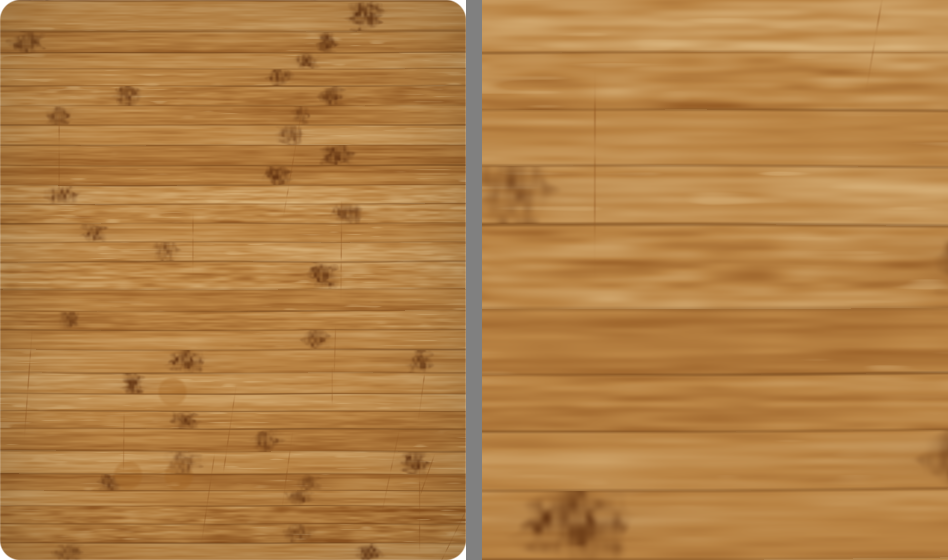
Left: the whole. Right: its middle third, enlarged.
Give the GLSL for this texture, as a WebGL 2 fragment shader.

```glsl
#version 300 es
precision highp float;
// Bamboo board: glued horizontal strips with streaky grain, dark nodes and fine scratches.
uniform vec2 u_resolution;
out vec4 fragColor;

const float STRIPS = 28.0;
const vec3 DARK = vec3(0.55, 0.325, 0.12);
const vec3 HONEY = vec3(0.708, 0.502, 0.258);
const vec3 PALE = vec3(0.83, 0.69, 0.48);
const vec3 NODE = vec3(0.37, 0.19, 0.06);
const vec3 STAIN = vec3(0.62, 0.37, 0.11);

float hash(vec2 p) {
    return fract(sin(dot(p, vec2(127.1, 311.7))) * 43758.5453);
}

float noise(vec2 p) {
    vec2 i = floor(p), f = fract(p);
    f = f * f * (3.0 - 2.0 * f);
    return mix(mix(hash(i), hash(i + vec2(1, 0)), f.x),
               mix(hash(i + vec2(0, 1)), hash(i + vec2(1, 1)), f.x), f.y);
}

// Signed noise stretched along the strip
float streak(vec2 p, vec2 frequency, float seed) {
    return noise(p * frequency + seed * vec2(17.3, 5.7)) - 0.5;
}

// Grain: long fibres everywhere, short dashes on the coarser strips
float grain(vec2 p, float seed) {
    float coarse = smoothstep(0.35, 0.9, hash(vec2(seed, 4.0)));
    float fibres = 0.30 * streak(p, vec2(2.5, 95.0), seed)
                 + 0.34 * streak(p, vec2(6.0, 210.0), seed + 3.0)
                 + 0.26 * streak(p, vec2(22.0, 330.0), seed + 7.0);
    float dashes = streak(p, vec2(24.0, 170.0), seed + 11.0)
                 + 0.7 * streak(p, vec2(45.0, 260.0), seed + 13.0);
    return fibres + dashes * mix(0.12, 0.48, coarse);
}

// Short bright glints running with the fibres
float glints(vec2 p, float seed) {
    float patches = smoothstep(0.35, 0.75, noise(p * vec2(5.0, 12.0) + seed));
    return patches * smoothstep(0.22, 0.46, streak(p, vec2(26.0, 240.0), seed + 19.0));
}

// Ragged node; offset is (board units, strip fraction) from its centre
float node(vec2 offset, vec2 p, float seed) {
    float size = mix(0.021, 0.034, hash(vec2(seed, 8.0)));
    float ragged = noise(p * vec2(75.0, 150.0)) - 0.5;
    float body = smoothstep(1.05, 0.3, length(offset / vec2(size, 0.68)) + 0.65 * ragged);
    float veins = noise(p * vec2(190.0, 120.0) + seed);
    float smear = exp(-abs(offset.x) / 0.04) * smoothstep(0.5, 0.1, abs(offset.y));
    return body * (0.16 + 0.72 * veins) + 0.16 * smear;
}

// Scattered nodes of one strip, at most one per slot
float nodes(vec2 p, float strip, float across, float width) {
    float amount = 0.0;
    for (int k = 0; k < 2; k++) {
        float seed = strip * 2.0 + float(k);
        float centre = (float(k) + 0.1 + 0.8 * hash(vec2(seed, 1.0))) * width * 0.5;
        float present = step(hash(vec2(seed, 2.0)), 0.62) * mix(0.6, 1.0, hash(vec2(seed, 3.0)));
        amount = max(amount, present * node(vec2(p.x - centre, across - 0.5), p, seed));
    }
    return amount;
}

// Thin, nearly upright cuts
float scratches(vec2 p, float width, float pixel) {
    float amount = 0.0;
    for (int k = 0; k < 16; k++) {
        float seed = float(k);
        vec2 q = p - vec2(hash(vec2(seed, 31.0)) * width, hash(vec2(seed, 32.0)) * 0.75);
        float lean = 0.5 * pow(hash(vec2(seed, 33.0)), 3.0);
        float reach = mix(0.03, 0.11, hash(vec2(seed, 34.0)));
        float line = smoothstep(0.0006 + pixel, 0.0, abs(q.x - lean * q.y));
        amount = max(amount, line * smoothstep(reach, 0.5 * reach, abs(q.y)));
    }
    return amount * noise(p * vec2(20.0, 90.0));
}

float stains(vec2 p, float width) {
    float amount = 0.0;
    for (int k = 0; k < 3; k++) {
        vec2 centre = vec2(mix(0.25, 0.55, hash(vec2(k, 41))) * width, mix(0.15, 0.4, hash(vec2(k, 42))));
        amount = max(amount, smoothstep(0.029, 0.021, length(p - centre)));
    }
    return amount;
}

float roundedBox(vec2 p, vec2 halfSize, float radius) {
    vec2 q = abs(p) - halfSize + radius;
    return length(max(q, 0.0)) + min(max(q.x, q.y), 0.0) - radius;
}

void main() {
    float pixel = 1.0 / u_resolution.y;
    float width = u_resolution.x * pixel;
    vec2 p = gl_FragCoord.xy * pixel;

    // Strips of uneven height with slightly wavering joints
    float row = p.y * STRIPS + 0.7 * noise(vec2(p.y * 13.0, 2.0)) + 0.08 * noise(vec2(p.x * 5.0, p.y * 9.0));
    float strip = floor(row), across = fract(row);
    float tone = 0.42 * (hash(vec2(strip, 5.0)) - 0.5);
    tone += 0.28 * (across - 0.5) * (hash(vec2(strip, 6.0)) - 0.3);
    tone += 0.30 * streak(p, vec2(3.0, 22.0), strip) + grain(p, strip);

    // Dark joints of varying strength
    float joint = min(across, 1.0 - across) / STRIPS;
    float seam = smoothstep(0.0012 + pixel, 0.0, joint) * mix(0.15, 0.6, noise(vec2(p.x * 4.0, floor(row + 0.5) * 3.7)));

    // Soft light falling off toward the rim
    vec2 rim = abs(p / vec2(width, 1.0) - 0.5) * 2.0;
    float shade = 1.03 - 0.10 * pow(rim.x, 4.0) - 0.07 * pow(rim.y, 4.0);

    vec3 color = mix(HONEY, PALE, clamp(tone * 1.25, 0.0, 1.0));
    color = mix(color, DARK, clamp(-tone * 1.5, 0.0, 1.0));
    color = mix(color, PALE, 0.45 * glints(p, strip));
    color = mix(color, STAIN, 0.32 * stains(p, width));
    color = mix(color, NODE, nodes(p, strip, across, width));
    color = mix(color, DARK * 0.75, seam);
    color = mix(color, DARK, 0.5 * scratches(p, width, pixel));
    color *= shade;

    // Rounded board on white
    float edge = roundedBox(p - 0.5 * vec2(width, 1.0), 0.5 * vec2(width, 1.0), 0.036);
    fragColor = vec4(mix(color, vec3(1.0), smoothstep(-pixel, pixel, edge)), 1.0);
}
```
